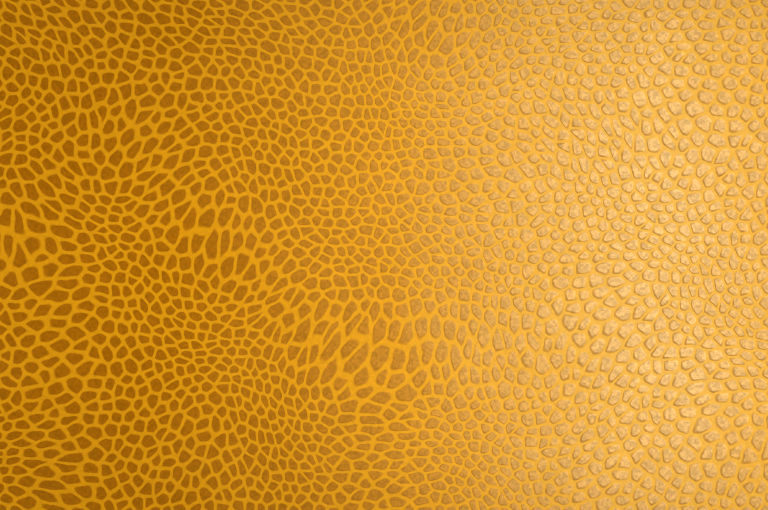
Give the GLSL for this texture, as a WebGL 2 fragment shader.

```glsl
#version 300 es
precision highp float;

uniform vec2 u_resolution;
out vec4 fragColor;

const float ROWS = 36.0;      // pebble spacings per canvas height
const float ROW_STEP = 0.866; // row distance of a triangular lattice

// Integer hash giving two values in 0..1
vec2 hash2(vec2 cell) {
    uvec2 v = uvec2(ivec2(cell) + 4096);
    v = v * 1664525u + 1013904223u;
    v.x += v.y * 1664525u;
    v.y += v.x * 1664525u;
    v ^= v >> 16u;
    v.x += v.y * 1664525u;
    v.y += v.x * 1664525u;
    v ^= v >> 16u;
    return vec2(v & 65535u) / 65535.0;
}

float valueNoise(vec2 p) {
    vec2 i = floor(p);
    vec2 f = fract(p);
    f = f * f * (3.0 - 2.0 * f);
    float low = mix(hash2(i).x, hash2(i + vec2(1, 0)).x, f.x);
    float high = mix(hash2(i + vec2(0, 1)).x, hash2(i + vec2(1, 1)).x, f.x);
    return mix(low, high, f.y);
}

// Jittered seed of a staggered lattice cell
vec2 seedPoint(vec2 cell, float jitter) {
    vec2 lattice = vec2(cell.x + 0.5 * mod(cell.y, 2.0), cell.y * ROW_STEP);
    return lattice + jitter * (hash2(cell) - 0.5);
}

// xy: offset from the nearest seed, z: rounded distance to the cell border
vec3 pebbleCell(vec2 p, float jitter, float sharpness) {
    float row = floor(p.y / ROW_STEP + 0.5);
    vec2 base = vec2(floor(p.x - 0.5 * mod(row, 2.0) + 0.5), row);
    vec2 nearest = vec2(0.0);
    float best = 1e3;
    for (int j = -2; j <= 2; j++) {
        for (int i = -2; i <= 2; i++) {
            vec2 toSeed = seedPoint(base + vec2(i, j), jitter) - p;
            float d = dot(toSeed, toSeed);
            if (d < best) {
                best = d;
                nearest = toSeed;
            }
        }
    }
    float sum = 1e-6;
    for (int j = -2; j <= 2; j++) {
        for (int i = -2; i <= 2; i++) {
            vec2 toSeed = seedPoint(base + vec2(i, j), jitter) - p;
            vec2 between = toSeed - nearest;
            float span = length(between);
            if (span > 0.001) {
                float border = dot(0.5 * (toSeed + nearest), between / span);
                sum += exp(-sharpness * border);
            }
        }
    }
    return vec3(-nearest, -log(sum) / sharpness);
}

// Three-stop colour ramp
vec3 ramp(vec3 dark, vec3 middle, vec3 light, float t) {
    return t < 0.5 ? mix(dark, middle, 2.0 * t) : mix(middle, light, 2.0 * t - 1.0);
}

void main() {
    vec2 uv = gl_FragCoord.xy / u_resolution;
    vec2 p = gl_FragCoord.xy / u_resolution.y * ROWS;
    float pixel = ROWS / u_resolution.y;

    // Bend the rows so that they wander
    vec2 bend = vec2(valueNoise(p * 0.13), valueNoise(p * 0.13 + 37.0)) - 0.5;
    vec2 wobble = vec2(valueNoise(p * 1.7 + 11.0), valueNoise(p * 1.7 + 71.0)) - 0.5;
    vec3 cell = pebbleCell(p + 3.2 * bend + 0.16 * wobble, 0.62, 18.0);

    // Broad light from the right
    float tilt = uv.y - 0.5;
    float sheen = smoothstep(0.13, 0.88, uv.x + 0.04 * tilt);
    sheen *= 1.0 - 0.5 * tilt * tilt - 0.8 * max(uv.x - 0.88, 0.0);
    sheen += 0.06 * (valueNoise(p * 0.3 + 5.0) - 0.5);
    sheen = clamp(sheen, 0.0, 1.0);

    // Pebble tops and the valleys between them
    vec3 top = ramp(vec3(0.66, 0.40, 0.03), vec3(0.81, 0.55, 0.18), vec3(0.97, 0.77, 0.48), sheen);
    vec3 valley = ramp(vec3(0.87, 0.59, 0.06), vec3(0.95, 0.66, 0.14), vec3(0.98, 0.74, 0.32), sheen);
    float grain = valueNoise(p * 5.5) + 0.6 * valueNoise(p * 10.0 + 19.0) - 0.8;
    top *= 1.0 + mix(0.10, 0.17, sheen) * grain;
    valley *= 1.0 + 0.05 * grain;

    float soft = max(mix(0.065, 0.045, sheen), 0.45 * pixel);
    float pebble = smoothstep(0.115 - soft, 0.115 + soft, cell.z);
    vec3 color = mix(valley, top, pebble);

    // Shaded rim on the far side, lit rim towards the light
    float rim = smoothstep(0.03, 0.11, cell.z) * (1.0 - smoothstep(0.13, 0.23, cell.z));
    float facing = dot(normalize(cell.xy + 1e-4), normalize(vec2(0.8, 0.6)));
    vec3 rimTint = vec3(0.13, 0.17, 0.26);
    color *= 1.0 - rim * rimTint * sheen * (0.55 - 0.85 * facing);

    // Gentle darkening at the left corners
    vec2 corner = vec2(1.0 - uv.x, 2.0 * tilt);
    color *= 1.0 - 0.10 * smoothstep(0.6, 1.5, length(corner));
    fragColor = vec4(clamp(color, 0.0, 1.0), 1.0);
}
```
